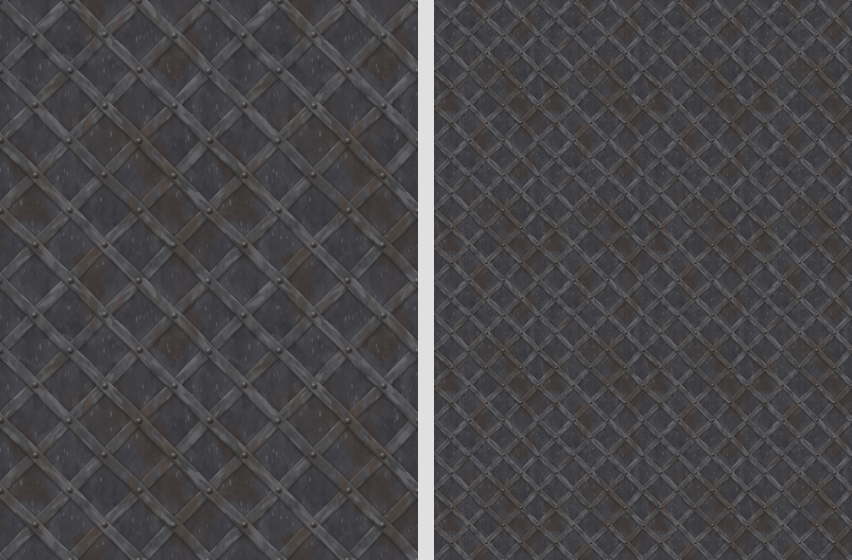
Left, the tile; right, the same tile 2 across and 2 down.
Give the GLSL for this texture, as a Shadertoy shader.

```glsl
// Diagonal lattice of worn, riveted iron straps over dark weathered plates.
#define TILES 2.0               // wear patterns across and down
#define LATTICE vec2(3.0, 4.0)  // crossings in one wear pattern
#define STRAP_HALF 0.082
#define RIVET_RADIUS 0.036
#define WOBBLE 0.006
#define PLATE vec3(0.247, 0.245, 0.263)
#define STRAP vec3(0.300, 0.302, 0.315)
#define WORN vec3(0.420, 0.425, 0.440)
#define RUST vec3(0.290, 0.240, 0.205)
#define SOOT vec3(0.150, 0.130, 0.120)

vec2 wrap(vec2 n, vec2 period) {
    return n - period * floor((n + 0.5) / period);
}

vec3 hash3(vec2 n) {
    vec3 h = fract(n.xyx * vec3(0.1031, 0.1030, 0.0973));
    h += dot(h, h.yxz + 33.33);
    return fract((h.xxy + h.yzz) * h.zyx);
}

// Axes running across the two strap directions
vec2 diagonal(vec2 p) { return vec2(p.x + p.y, p.x - p.y); }

// Wrapped identity of a cell on the diagonal grid, exact in whole numbers
vec2 diagonalKey(vec2 id, vec2 freq) {
    return wrap(diagonal(id * freq.yx), 2.0 * freq.x * freq.y * LATTICE);
}

// Smooth cellular noise, 0 to 1
float patches(vec2 p, vec2 freq, bool slanted) {
    vec2 q = (slanted ? diagonal(p) : p) * freq;
    vec2 sum = vec2(0.0);
    for (int j = -1; j <= 1; j++)
    for (int i = -1; i <= 1; i++) {
        vec2 id = floor(q) + vec2(i, j);
        vec2 key = slanted ? diagonalKey(id, freq) : wrap(id, LATTICE * freq);
        vec3 h = hash3(key + 7.0 * freq);
        vec2 d = id + h.xy - q;
        sum += exp(-5.0 * dot(d, d)) * vec2(h.z, 1.0);
    }
    return sum.x / sum.y;
}

// Scattered chips, one of random size in each cell
float flecks(vec2 p, vec2 freq) {
    vec2 q = p * freq;
    float chip = 0.0;
    for (int j = -1; j <= 1; j++)
    for (int i = -1; i <= 1; i++) {
        vec2 id = floor(q) + vec2(i, j);
        vec3 h = hash3(wrap(id, LATTICE * freq) + 3.0 * freq);
        float radius = 0.05 + 0.4 * h.z * h.z * h.z;
        float d = length(id + h.xy - q);
        chip = max(chip, h.z * (1.0 - smoothstep(radius * 0.3, radius, d)));
    }
    return chip;
}

// Strap with a lit upper rim, a dark lower rim and a cast shadow
vec3 layStrap(vec3 under, vec3 iron, float s, float px) {
    float d = abs(s) - STRAP_HALF;
    float lit = s > 0.0 ? 1.0 : -1.0;
    under = mix(under, SOOT, exp(-55.0 * max(d, 0.0)) * (0.62 - 0.22 * lit));
    iron += 0.055 * lit * exp(-110.0 * abs(d + 0.012));
    return mix(under, iron, smoothstep(0.7 * px, -0.7 * px, d));
}

vec3 strapIron(float brush, float cloud, float grain, float rust) {
    vec3 iron = STRAP + 0.07 * (cloud - 0.5) + 0.05 * (grain - 0.5);
    iron = mix(iron, WORN, 0.65 * smoothstep(0.5, 0.85, brush));
    return mix(iron, RUST, rust);
}

void mainImage(out vec4 fragColor, in vec2 fragCoord) {
    vec2 p = fragCoord / iResolution.xy * LATTICE * TILES;
    float px = LATTICE.y * TILES / iResolution.y;

    // Signed distance to the nearest strap of each direction, up is positive
    vec2 ab = diagonal(p);
    vec2 crossing = floor(ab + 0.5);
    vec2 turn = 6.2831853 * p / LATTICE;
    vec2 sway = sin(vec2(2.0 * turn.x + turn.y, 3.0 * turn.y - turn.x))
              + sin(vec2(4.0 * turn.y - turn.x, 3.0 * turn.x + turn.y) + 1.7);
    vec2 s = (ab - crossing) * vec2(0.7071, -0.7071) + WOBBLE * sway;
    float gap = min(abs(s.x), abs(s.y)) - STRAP_HALF;

    // Shared wear
    float cloud = patches(p, vec2(2.0), false);
    float blotch = patches(p, vec2(7.0, 6.0), false);
    float grain = patches(p, vec2(27.0, 17.0), false);
    float drip = patches(p, vec2(13.0, 3.0), false);
    float chips = flecks(p, vec2(18.0, 7.0));

    // Plates: drips, scuffed borders and pale chips
    vec3 color = PLATE + 0.035 * (cloud - 0.5) + 0.03 * (grain - 0.5) + 0.03 * (drip - 0.5);
    color = mix(color, RUST * 0.82, 0.5 * smoothstep(0.55, 0.85, cloud));
    float scuff = exp(-13.0 * max(gap, 0.0)) * smoothstep(0.42, 0.75, blotch);
    color = mix(color, WORN * vec3(0.82, 0.84, 0.87), 0.55 * scuff);
    color = mix(color, WORN, 0.55 * chips * smoothstep(0.3, 0.7, blotch));

    // Straps: rising ones below, falling ones on top
    vec3 chance = hash3(diagonalKey(crossing, vec2(1.0)));
    vec2 r = p - 0.5 * diagonal(crossing) - 0.024 * (chance.xy - 0.5);
    float rust = 0.55 * smoothstep(0.5, 0.8, 0.5 * (cloud + drip))
               + 0.45 * chance.z * exp(-9.0 * length(r));
    float rising = patches(p, vec2(4.0, 17.0), true);
    float falling = patches(p, vec2(17.0, 4.0), true);
    color = layStrap(color, strapIron(rising, blotch, grain, rust), s.y, px);
    color = layStrap(color, strapIron(falling, blotch, grain, rust), s.x, px);

    // Domed rivets
    float shadow = length(r + vec2(-0.006, 0.014)) - RIVET_RADIUS;
    color = mix(color, SOOT, 0.75 * smoothstep(0.025, -0.01, shadow));
    float dome = dot(r, vec2(-0.45, 0.9)) / RIVET_RADIUS;
    vec3 head = mix(STRAP, RUST, 0.4 * chance.z) + 0.12 * dome;
    head += 0.16 * exp(-7.0 * dot(r / RIVET_RADIUS - vec2(-0.2, 0.35), r / RIVET_RADIUS - vec2(-0.2, 0.35)));
    color = mix(color, head, smoothstep(0.7 * px, -0.7 * px, length(r) - RIVET_RADIUS));

    fragColor = vec4(color, 1.0);
}
```
